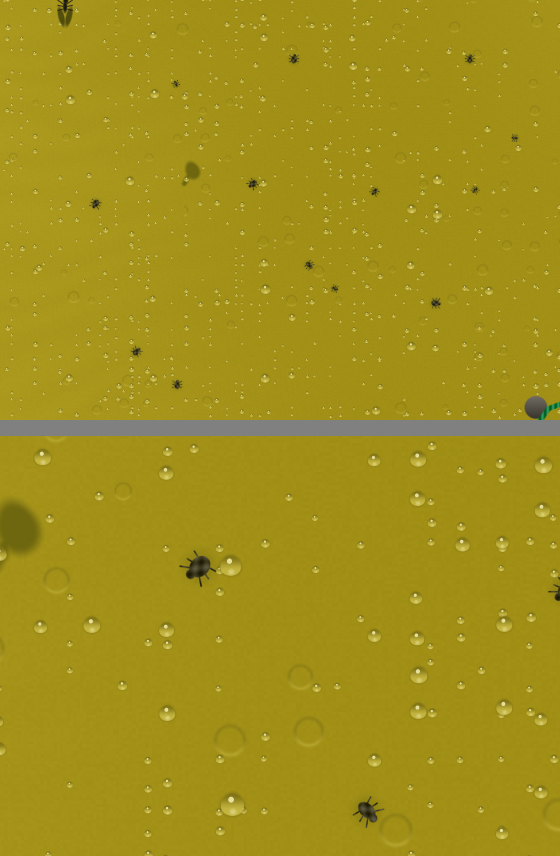
Top: the whole. Bottom: its middle third, enlarged.
A WebGL 1 fragment shader for this texture:

```glsl
precision highp float;
// Draws a yellow sticky sheet with water drops, small trapped insects and a punched hole.
uniform vec2 u_resolution;

const vec3 SHEET_LIGHT = vec3(0.68, 0.61, 0.125);
const vec3 SHEET_DEEP = vec3(0.62, 0.55, 0.075);
const vec3 DROP_DARK = vec3(0.50, 0.45, 0.08);
const vec3 DROP_LIGHT = vec3(0.78, 0.72, 0.26);
const vec3 GLINT = vec3(0.93, 0.91, 0.68);
const vec3 INSECT = vec3(0.19, 0.18, 0.13);
const vec3 SMUDGE = vec3(0.38, 0.36, 0.05);
const vec3 HOLE = vec3(0.33, 0.31, 0.28);
const vec3 WIRE = vec3(0.08, 0.48, 0.24);

float hash(vec2 p) {
  return fract(sin(dot(p, vec2(127.1, 311.7))) * 43758.55);
}

vec2 hash2(vec2 p) {
  return vec2(hash(p), hash(p + 57.3));
}

float fill(float dist, float soft) {
  return 1.0 - smoothstep(-soft, soft, dist);
}

vec2 rotate(vec2 p, float angle) {
  float c = cos(angle), s = sin(angle);
  return vec2(c * p.x - s * p.y, s * p.x + c * p.y);
}

float segment(vec2 p, vec2 a, vec2 b) {
  vec2 ab = b - a;
  return length(p - a - ab * clamp(dot(p - a, ab) / dot(ab, ab), 0.0, 1.0));
}

float ellipse(vec2 p, vec2 radii) {
  return (length(p / radii) - 1.0) * min(radii.x, radii.y);
}

// Layered sines: broad, smooth unevenness in -1..1
float waves(vec2 p) {
  float a = sin(p.x * 3.1 + 1.7 * sin(p.y * 2.3 + 0.6));
  float b = sin(p.y * 7.3 - p.x * 2.4 + sin(p.x * 5.1));
  return 0.6 * a + 0.4 * b;
}

vec3 sheet(vec2 p, float px) {
  float shade = 0.12 + 0.75 * smoothstep(0.0, 0.95, p.x + 0.15 * p.y);
  shade += 0.12 * waves(p) - 0.25 * smoothstep(1.0, 1.4, p.x) * p.y;
  float streak = sin(p.y * 60.0 - p.x * 9.0 + 3.0 * waves(p * 3.0));
  shade -= 0.07 * streak * (1.0 - smoothstep(0.1, 0.8, p.x));
  float grain = hash(floor(p * 384.0)) - 0.5;
  return mix(SHEET_LIGHT, SHEET_DEEP, clamp(shade, 0.0, 1.1)) + 0.014 * grain;
}

// Clear drops, one per cell at most, gathered in vertical trails
vec3 addDrops(vec3 color, vec2 p, float cell, float share, float radius, float seed, float px) {
  vec2 id = floor(p / cell);
  vec2 h = hash2(id + seed);
  float column = hash(vec2(id.x, seed));
  float trail = 0.25 + 2.2 * column * column;
  float density = 1.0 - 0.75 * smoothstep(0.7, 1.3, id.x * cell) * smoothstep(0.2, 0.7, id.y * cell);
  density *= 1.0 + 0.5 * waves(id * cell * 2.0 + seed);
  float present = step(hash(id + seed * 2.7), share * trail * density);
  vec2 place = vec2(0.3 + 0.3 * fract(column * 17.0) + 0.1 * h.x, 0.3 + 0.4 * h.y);
  float r = radius * mix(0.65, 1.05, h.x);
  vec2 q = (p - (id + place) * cell) / r;
  q.x *= 1.0 + 0.12 * q.y;
  float soft = 0.6 * px / r;
  float d = length(q);
  float rim = fill(abs(d - 1.05) - 0.1, soft + 0.1);
  vec3 body = mix(DROP_LIGHT, DROP_DARK, smoothstep(-0.5, 0.85, q.y));
  body = mix(body, GLINT, 0.6 * fill(length(q - vec2(0.05, -0.65)) - 0.25, soft + 0.15));
  body = mix(body, GLINT, fill(length(q - vec2(-0.12, 0.42)) - 0.26, soft));
  color = mix(color, DROP_DARK, 0.4 * rim * present);
  return mix(color, body, 0.9 * fill(d - 1.0, soft) * present);
}

// Faint flat drops seen as shaded rings
vec3 addRings(vec3 color, vec2 p, float cell, float share, float radius, float px) {
  vec2 id = floor(p / cell);
  vec2 h = hash2(id + 9.4);
  float present = step(hash(id + 31.8), share * (0.5 + 0.6 * p.x));
  float r = radius * mix(0.5, 1.1, h.x);
  vec2 q = (p - (id + 0.3 + 0.4 * h) * cell) / r;
  float ring = fill(abs(length(q) - 0.9) - 0.1, 0.7 * px / r + 0.12);
  vec3 tone = mix(DROP_LIGHT, DROP_DARK, smoothstep(-0.9, 0.1, q.y));
  return mix(color, tone, 0.55 * ring * present);
}

// Body with mirrored legs, in units of the body size
float insect(vec2 q, float slim, float soft) {
  float shape = min(ellipse(q, vec2(slim, 0.85)), length(q - vec2(0.1, 0.85)) - 0.35);
  vec2 m = vec2(abs(q.x), q.y);
  for (int i = 0; i < 3; i++) {
    float k = float(i) - 1.0;
    shape = min(shape, segment(m, vec2(0.1, 0.3 * k), vec2(1.05, 0.75 * k + 0.2)) - 0.06);
  }
  return fill(shape, soft);
}

vec3 addInsects(vec3 color, vec2 p, float px) {
  for (int i = 0; i < 13; i++) {
    float n = float(i);
    vec2 h = hash2(vec2(n, 4.6));
    vec2 center = vec2(0.12 + 1.14 * fract(n * 0.618 + 0.1 * h.x), 0.08 + 0.78 * h.y);
    float size = mix(0.006, 0.011, h.x);
    vec2 q = rotate((p - center) / size, 6.3 * h.y);
    float mottled = 0.14 * sin(q.x * 6.0 + n) * sin(q.y * 5.0);
    color = mix(color, SMUDGE, 0.25 * fill(length(q) - 1.2, 0.7));
    color = mix(color, INSECT + mottled, 0.88 * insect(q, mix(0.3, 0.7, h.x), 0.8 * px / size));
  }
  return color;
}

// Long-winged fly hanging head up
vec3 addFly(vec3 color, vec2 q, float px) {
  vec2 wing = rotate(vec2(abs(q.x), q.y) - vec2(0.009, -0.012), 0.25);
  color = mix(color, SMUDGE * 0.7, 0.85 * fill(ellipse(wing, vec2(0.007, 0.023)), px));
  return mix(color, INSECT * 0.6, insect((q - vec2(0.0, 0.012)) / 0.016, 0.3, px / 0.016));
}

void main() {
  vec2 p = gl_FragCoord.xy / u_resolution.y;
  float px = 1.0 / u_resolution.y;
  vec3 color = sheet(p, px);

  // Blurred stain behind the surface
  vec2 stain = rotate(p - vec2(0.457, 0.597), -0.4);
  float bend = 0.006 * sin(stain.y * 90.0);
  float tail = segment(stain, vec2(0.0), vec2(-0.03, -0.025)) - 0.004 + bend * 0.3;
  color = mix(color, SMUDGE, 0.8 * fill(min(ellipse(stain, vec2(0.016, 0.022)) + bend * 0.4, tail), 0.005));

  color = addRings(color, p, 0.065, 0.22, 0.0125, px);
  color = addDrops(color, p, 0.019, 0.17, 0.0036, 3.1, px);
  color = addDrops(color, p, 0.033, 0.20, 0.0063, 12.7, px);
  color = addDrops(color, p, 0.067, 0.15, 0.0110, 25.3, px);
  color = addInsects(color, p, px);
  color = addFly(color, p - vec2(0.155, 0.972), px);

  // Punched hole with a green wire
  vec2 hole = p - vec2(1.276, 0.030);
  color = mix(color, HOLE + 4.0 * hole.y, fill(length(hole) - 0.027, px));
  float wire = segment(hole, vec2(0.008, -0.034), vec2(0.03, -0.003));
  wire = min(wire, segment(hole, vec2(0.03, -0.003), vec2(0.07, 0.012)));
  color = mix(color, WIRE + 0.12 * sin(hole.x * 500.0), fill(wire - 0.006, px));

  gl_FragColor = vec4(clamp(color, 0.0, 1.0), 1.0);
}
```
